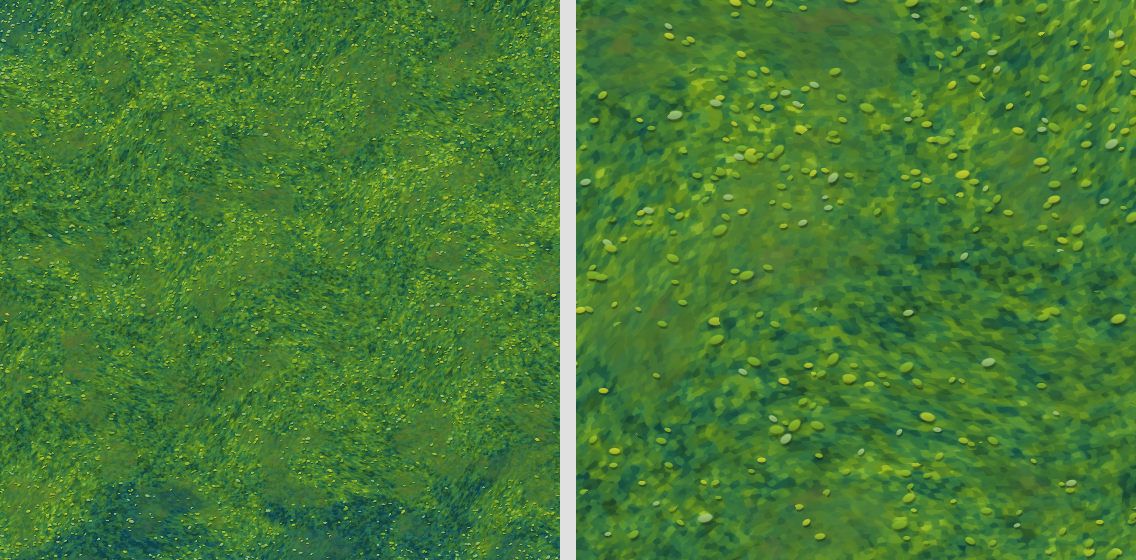
Left: the whole. Right: its middle third, enlarged.
This texture is drawn by a Shadertoy shader. Its source:

```glsl
// A meadow seen from above: soft cellular noise at several scales picks greens
// from a ramp, and clustered elliptical leaf flecks in yellow and pale green
// lie on top. Slanted drifts vary the light; the lower edge turns cool.

vec3 hash3(vec2 cell) {
    vec3 q = fract(vec3(cell.xyx) * vec3(0.1031, 0.1030, 0.0973));
    q += dot(q, q.yxz + 33.33);
    return fract((q.xxy + q.yzz) * q.zyx);
}

// Cellular noise in -0.5..0.5; higher sharpness gives crisper cells
float cellTone(vec2 p, float sharpness) {
    vec2 base = floor(p);
    float sum = 0.0, weights = 0.0;
    for (int y = -1; y <= 1; y++)
    for (int x = -1; x <= 1; x++) {
        vec2 cell = base + vec2(x, y);
        vec3 h = hash3(cell);
        vec2 d = cell + 0.15 + 0.7 * h.xy - p;
        float w = exp(-sharpness * dot(d, d));
        sum += w * h.z;
        weights += w;
    }
    return sum / weights - 0.5;
}

// Greens from deep shade to sunlit, for a tone centred on zero
vec3 grassRamp(float tone) {
    vec3 c = mix(vec3(0.09, 0.28, 0.20), vec3(0.15, 0.36, 0.21), smoothstep(-2.4, -1.4, tone));
    c = mix(c, vec3(0.22, 0.45, 0.21), smoothstep(-1.4, -0.5, tone));
    c = mix(c, vec3(0.29, 0.51, 0.19), smoothstep(-0.4, 0.4, tone));
    c = mix(c, vec3(0.38, 0.58, 0.17), smoothstep(0.5, 1.2, tone));
    return mix(c, vec3(0.58, 0.74, 0.19), smoothstep(1.4, 2.3, tone));
}

// Scatters tilted leaves with a small shadow below each one
vec3 addFlecks(vec3 color, vec2 p, float density, float cool) {
    vec2 base = floor(p);
    for (int y = -1; y <= 1; y++)
    for (int x = -1; x <= 1; x++) {
        vec2 cell = base + vec2(x, y);
        vec3 place = hash3(cell + 71.0);
        vec3 kind = hash3(cell + 213.0);
        if (place.z > density) continue;

        vec2 d = p - cell - 0.1 - 0.8 * place.xy;
        float angle = 0.15 + 1.6 * (kind.x - 0.5);
        mat2 turn = mat2(cos(angle), -sin(angle), sin(angle), cos(angle));
        vec2 radii = vec2(0.44, 0.27) * (0.65 + 0.55 * kind.y);
        float leaf = length(turn * d / radii);
        float shadow = length(turn * (d + vec2(-0.08, 0.24)) / radii);

        vec3 tint = mix(vec3(0.49, 0.68, 0.17), vec3(0.76, 0.81, 0.18), kind.z * kind.z);
        float pale = step(0.84 - 0.5 * cool, fract(kind.z * 7.3 + kind.x));
        tint = mix(tint, vec3(0.60, 0.75, 0.46), pale);
        tint *= 0.98 + 0.35 * clamp(d.y, -0.3, 0.3);
        color *= 1.0 - 0.28 * (1.0 - smoothstep(0.6, 1.2, shadow));
        color = mix(color, tint, 0.92 * (1.0 - smoothstep(0.72, 1.15, leaf)));
    }
    return color;
}

void mainImage(out vec4 fragColor, in vec2 fragCoord) {
    vec2 uv = fragCoord / iResolution.y;

    // Broad drifts rising gently to the right
    vec2 slant = mat2(0.94, -0.34, 0.34, 0.94) * uv;
    slant += 0.02 * sin(slant.yx * vec2(23.0, 17.0) + 1.3);
    float drift = cellTone(slant * vec2(4.0, 9.0) + 3.0, 5.0)
                + 0.8 * cellTone(slant * vec2(11.0, 22.0) + 40.0, 5.0)
                + 0.6 * cellTone(slant * vec2(28.0, 44.0) + 90.0, 6.0);

    // Cool shade along the bottom and in the upper left corner
    float cool = 1.0 - smoothstep(0.0, 0.13, uv.y + 0.12 * drift);
    cool = max(cool, 1.0 - smoothstep(0.02, 0.16, length(uv - vec2(0.0, 0.97))));

    // Worn, hazy patches where the grain fades
    float worn = smoothstep(0.12, 0.34, cellTone(uv * vec2(17.0, 21.0) + 130.0, 6.0));

    // Fine leaf grain, a little wider than tall
    vec2 grain = slant * vec2(1.0, 1.3);
    float fine = 0.9 * cellTone(grain * 55.0, 8.0)
               + 2.0 * cellTone(grain * 125.0 + 17.0, 12.0)
               + 2.0 * cellTone(grain * 235.0 + 59.0, 12.0);
    float tone = 1.15 * drift + fine * (1.0 - 0.4 * worn) - 0.45 * cool - 0.05;
    vec3 color = grassRamp(tone);

    // Hue shifts: bluish and olive leaves, worn earth, cool shade
    float hue = cellTone(grain * 95.0 + 200.0, 10.0);
    color += hue * vec3(0.07, 0.0, -0.10);
    color = mix(color, vec3(0.35, 0.47, 0.20), 0.28 * worn);
    float earth = smoothstep(0.28, 0.42, cellTone(grain * 70.0 + 310.0, 10.0));
    color = mix(color, vec3(0.44, 0.44, 0.21), 0.35 * earth * worn);
    color = mix(color, color * vec3(0.72, 0.90, 1.25) + vec3(0.0, 0.01, 0.02), cool);

    // Flecks gather in the bright drifts and toward the top
    float density = 0.085 + 0.20 * drift + 0.07 * smoothstep(0.5, 1.0, uv.y);
    density = clamp(density, 0.015, 0.30) * (1.0 - 0.5 * worn);
    color = addFlecks(color, uv * vec2(150.0, 165.0), density + 0.04 * cool, cool);
    color = addFlecks(color, uv * vec2(104.0, 118.0) + 37.0, 0.7 * density, cool);

    fragColor = vec4(clamp(color, 0.0, 1.0), 1.0);
}
```
